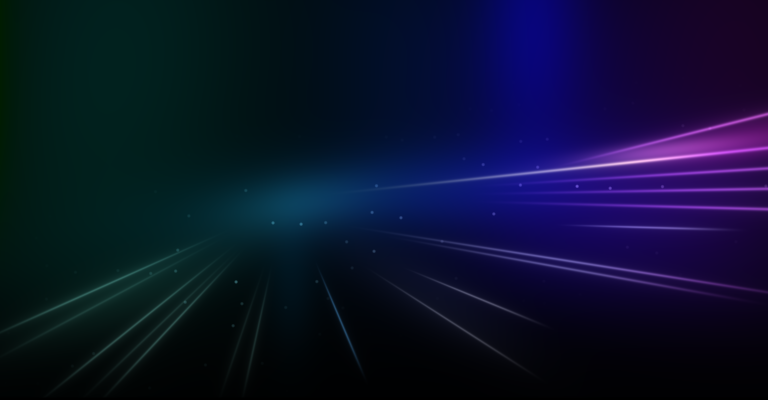
Reproduce this background procedurally as a WebGL 1 fragment shader.

```glsl
precision highp float;
// Dark teal-to-violet backdrop with light streaks fanning out from a glowing horizon.
uniform vec2 u_resolution;

float hash(vec2 p) {
  return fract(sin(dot(p, vec2(127.1, 311.7))) * 43758.55);
}

// Soft elliptical glow, sheared so its long axis follows the slope
float glow(vec2 p, vec2 center, vec2 radius, float slope) {
  vec2 d = p - center;
  d.y -= slope * d.x;
  d /= radius;
  return exp(-dot(d, d));
}

// Thin light trail from a to b with a faint halo, fading at both ends
float streak(vec2 p, vec2 a, vec2 b, float width) {
  vec2 axis = b - a, q = p - a;
  float len = length(axis);
  float t = dot(q, axis) / (len * len);
  float d = abs(q.x * axis.y - q.y * axis.x) / len;
  float w = width * mix(0.7, 1.05, clamp(t, 0.0, 1.0));
  float profile = exp(-d * d / (w * w)) + 0.2 * exp(-d / (w * 3.5));
  return profile * smoothstep(0.0, 0.45, t) * (1.0 - smoothstep(0.55, 1.0, t));
}

vec3 backdrop(vec2 p) {
  vec3 c = vec3(0.003, 0.012, 0.02);
  // Upper sky: teal, blue column, plum corner
  c += vec3(0.0, 0.11, 0.095) * glow(p, vec2(0.3, 0.92), vec2(0.42, 0.6), 0.0);
  c += vec3(0.0, 0.04, 0.025) * glow(p, vec2(0.1, 0.4), vec2(0.4, 0.4), 0.0);
  c += vec3(0.0, 0.035, 0.11) * glow(p, vec2(1.02, 0.85), vec2(0.26, 0.5), 0.0);
  c += vec3(0.0, 0.0, 0.27) * glow(p, vec2(1.33, 1.0), vec2(0.13, 0.36), 0.0);
  c += vec3(0.02, 0.0, 0.20) * glow(p, vec2(1.38, 0.75), vec2(0.30, 0.42), 0.0);
  c += vec3(0.09, 0.0, 0.11) * glow(p, vec2(1.85, 0.85), vec2(0.36, 0.6), 0.0);
  c = mix(c, vec3(0.0, 0.11, 0.0), exp(-p.x / 0.045) * smoothstep(0.2, 0.8, p.y));
  // Horizon band
  c += vec3(0.03, 0.12, 0.14) * glow(p, vec2(0.75, 0.495), vec2(0.2, 0.07), 0.13);
  c += vec3(0.0, 0.06, 0.085) * glow(p, vec2(0.68, 0.48), vec2(0.4, 0.13), 0.14);
  c += vec3(0.01, 0.04, 0.19) * glow(p, vec2(1.13, 0.53), vec2(0.34, 0.1), 0.1);
  c += vec3(0.045, 0.01, 0.17) * glow(p, vec2(1.65, 0.52), vec2(0.42, 0.16), 0.1);
  c += vec3(0.33, 0.19, 0.27) * glow(p, vec2(1.65, 0.622), vec2(0.19, 0.024), 0.12);
  c += vec3(0.24, 0.04, 0.21) * glow(p, vec2(1.9, 0.655), vec2(0.28, 0.05), 0.17);
  // Ground
  c += vec3(0.025, 0.0, 0.12) * glow(p, vec2(1.6, 0.33), vec2(0.45, 0.2), -0.15);
  c += vec3(0.045, 0.05, 0.08) * glow(p, vec2(1.15, 0.2), vec2(0.24, 0.09), -0.6);
  c += vec3(0.0, 0.045, 0.07) * glow(p, vec2(0.73, 0.25), vec2(0.06, 0.2), 0.0);
  c += vec3(0.03, 0.07, 0.06) * glow(p, vec2(0.26, 0.23), vec2(0.36, 0.08), 0.45);
  return c * mix(0.25, 1.0, smoothstep(0.0, 0.35, p.y));
}

vec3 streaks(vec2 p) {
  vec3 c = vec3(0.0);
  vec3 violet = vec3(0.36, 0.18, 0.40);
  vec3 silver = vec3(0.27, 0.27, 0.31);

  // Right fan: one long golden trail above three violet ones
  vec2 hub = vec2(0.75, 0.507);
  for (int i = 0; i < 4; i++) {
    float k = float(i), first = 1.0 - step(0.5, k);
    vec2 reach = vec2(1.92, 0.63 - 0.051 * k) - hub;
    vec3 gold = mix(vec3(0.56, 0.55, 0.32), violet, smoothstep(1.55, 1.85, p.x));
    c += mix(violet, gold, first)
       * streak(p, hub + reach * mix(0.35, 0.04, first), hub + reach * 1.7, 0.005);
  }
  c += vec3(0.42, 0.22, 0.42) * streak(p, vec2(1.35, 0.5725), vec2(2.4, 0.835), 0.005);
  c += silver * streak(p, vec2(1.38, 0.438), vec2(1.88, 0.424), 0.0036);

  // Shallow pair below the horizon
  for (int i = 0; i < 2; i++) {
    float k = float(i);
    c += mix(silver, violet * 0.85, smoothstep(1.4, 1.9, p.x)) * (1.0 - 0.15 * k)
       * streak(p, vec2(0.85 + 0.1 * k, 0.4375 - 0.025 * k), vec2(2.15 - 0.2 * k, 0.233), 0.004);
  }

  // Steep trails towards the lower right
  for (int i = 0; i < 3; i++) {
    float k = float(i), angle = 0.39 - 0.03 * k + 0.21 * k * k;
    vec2 dir = vec2(cos(angle), -sin(angle)), root = vec2(0.75, 0.4375);
    c += mix(vec3(0.23, 0.23, 0.24) - 0.05 * k, vec3(0.11, 0.22, 0.31), step(1.5, k))
       * streak(p, root + dir * (0.27 - 0.09 * k),
                root + dir * (0.7 + 0.22 * k - 0.175 * k * k), 0.0032);
  }

  // Left fan, angles measured from straight down: a fine trail inside a broad soft ray
  for (int i = 0; i < 7; i++) {
    float k = float(i);
    float angle = 1.15 - 0.11 * k + 0.045 * sin(2.0 * k) - 0.25 * step(4.5, k);
    vec2 dir = -vec2(sin(angle), cos(angle)), root = vec2(0.7125, 0.4875);
    vec2 a = root + dir * 0.14, b = root + dir * min(0.52 / cos(angle), 0.9);
    vec3 tint = vec3(0.12, 0.19, 0.18) * mix(1.0, 0.6, step(4.5, k));
    c += tint * (0.7 + 0.3 * cos(3.0 * k)) * streak(p, a, b, 0.0034);
    c += tint * 0.18 * streak(p, a, b, 0.016);
  }
  return c;
}

// Sparse glints scattered along the band of light
float glints(vec2 p) {
  vec2 cell = floor(p / 0.07);
  vec2 offset = 0.2 + 0.6 * vec2(hash(cell), hash(cell + 17.3));
  float d = length(p - (cell + offset) * 0.07);
  float band = glow(p, vec2(0.55, 0.3), vec2(0.28, 0.16), 0.3)
             + glow(p, vec2(1.3, 0.5), vec2(0.6, 0.13), 0.12);
  float lit = step(0.62, hash(cell + 5.7)) * (0.4 + 0.6 * hash(cell + 9.1));
  return lit * min(band, 1.0) * (1.0 - smoothstep(0.001, 0.006, d));
}

void main() {
  vec2 p = gl_FragCoord.xy / u_resolution * vec2(1.92, 1.0);
  vec3 color = backdrop(p) + streaks(p);
  color += mix(vec3(0.2, 0.34, 0.36), vec3(0.34, 0.3, 0.38), smoothstep(0.6, 1.4, p.x)) * glints(p);
  color *= smoothstep(0.003, 0.01, p.y);
  gl_FragColor = vec4(color, 1.0);
}
```
